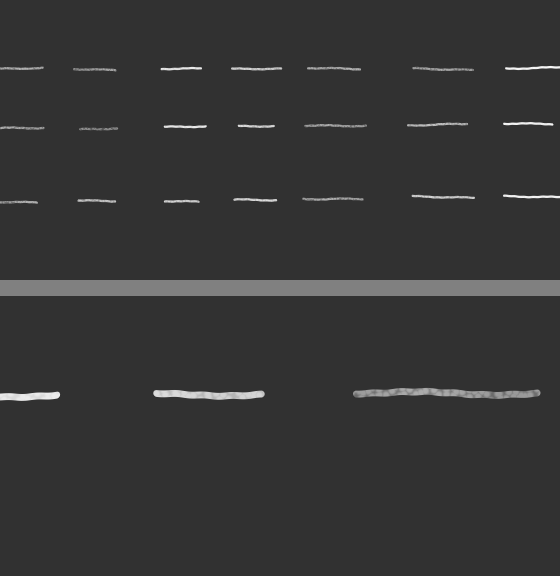
Top: the whole. Bottom: its middle third, enlarged.
Reproduce this pattern procedurally as a Shadertoy shader.

```glsl
// Three rows of seven short chalk dashes on a flat charcoal ground.
// Each dash is a bent capsule distance; layered sines space the columns, and
// hashes vary length, tilt and brightness. Cellular noise wears the chalk.

#define COLUMNS 7
#define ROWS 3
#define PITCH 0.304        // mean column spacing, in canvas heights
#define HALF_WIDTH 0.0041  // half the stroke thickness
#define SHORT_HALF 0.073   // half length of dashes on the left
#define LONG_HALF 0.096    // half length of dashes on the right
#define TILT 0.065
#define BEND 0.0016
#define GRAIN_SIZE 0.0075
#define GROUND vec3(0.192)
#define CHALK vec3(0.97)

vec4 hash4(vec2 p) {
    return fract(sin(dot(p, vec2(41.3, 289.1)) + vec4(0.0, 1.7, 3.1, 4.9)) * 4375.5);
}

// Distance to the nearest scattered point, 0 at a point
float cellular(vec2 p) {
    vec2 cell = floor(p), f = p - cell;
    float nearest = 2.0;
    for (int y = -1; y <= 1; y++)
    for (int x = -1; x <= 1; x++) {
        vec2 o = vec2(x, y);
        nearest = min(nearest, length(o + hash4(cell + o).xy - f));
    }
    return nearest;
}

// Uneven column spacing and slightly rising lower rows
vec2 dashCentre(float col, float row) {
    float t = col * 3.14159 / float(COLUMNS - 1);
    float x = 0.07 + PITCH * col - 0.06 * sin(t) + 0.017 * sin(2.0 * t)
            + 0.01 * sin(3.0 * t) - 0.022 * sin(4.0 * t);
    float y = 0.287 + 0.288 * row - 0.027 * row * row;
    y += 0.01 * (x - 1.0) * (1.0 - 0.25 * row * row);
    return vec2(x, y);
}

// Coverage of one worn dash at p
float dash(vec2 p, float col, float row, float grain, float pixel) {
    vec4 h = hash4(vec2(col + 3.0, row + 7.0));
    vec2 q = p - dashCentre(col, row) - (h.xy - 0.5) * vec2(0.026, 0.008);

    // Shape: tilted, gently bent stroke with round ends
    float halfLength = mix(SHORT_HALF, LONG_HALF, smoothstep(3.0, 4.0, col))
                     + (h.z - 0.5) * 0.03;
    q.y -= q.x * (h.w - 0.5) * TILT + BEND * sin(q.x * 38.0 + 6.3 * h.x);
    q.y -= 0.0005 * sin(p.x * 190.0 + 6.3 * h.y);
    float d = length(vec2(max(abs(q.x) - halfLength, 0.0), q.y)) - HALF_WIDTH;

    // Wear: fainter dashes are also the most mottled
    float strength = 0.79 + 0.17 * cos(1.571 * (col - 2.3)) + 0.28 * (h.y - 0.5);
    strength -= row == 1.0 ? 0.07 : 0.0;
    strength = clamp(strength, 0.35, 1.0);
    float wear = 1.05 - strength;
    float fade = 0.5 + 0.5 * sin(q.x * 32.0 + 6.3 * h.z);
    float ink = strength * (1.0 - wear * (0.9 * grain + 0.35 * fade));
    return ink * clamp(0.5 - d / pixel, 0.0, 1.0);
}

void mainImage(out vec4 fragColor, in vec2 fragCoord) {
    float pixel = 1.0 / iResolution.y;
    vec2 p = fragCoord * pixel;
    float grain = smoothstep(0.25, 0.85, cellular(p / GRAIN_SIZE));

    float chalk = 0.0;
    for (int row = 0; row < ROWS; row++)
    for (int col = 0; col < COLUMNS; col++)
        chalk = max(chalk, dash(p, float(col), float(row), grain, pixel));

    fragColor = vec4(mix(GROUND, CHALK, chalk), 1.0);
}
```
